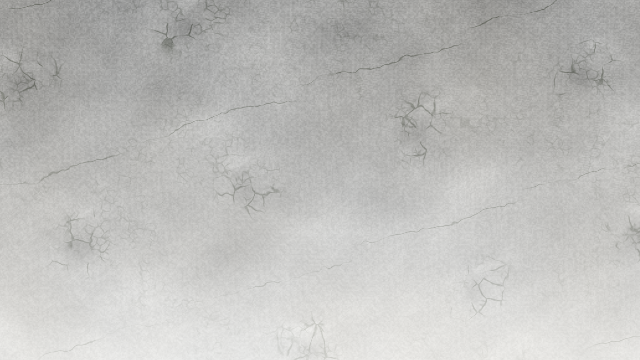
Reproduce this texture procedurally as a WebGL 1 fragment shader.

```glsl
precision highp float;
// Weathered concrete: a pale-to-grey vertical fade with slanted cloudy stains and fine grain.
// Hairline cracks come from warped Voronoi borders, gathered in clusters on a skewed
// lattice, and from long broken fissures that rise to the right between the clusters.

uniform vec2 u_resolution;

// Lattice steps between clusters, in canvas heights
const vec2 STEP_ALONG = vec2(0.463, 0.157);
const vec2 STEP_DOWN = vec2(0.630, -0.289);

float hash(vec2 p) {
  return fract(sin(dot(p, vec2(127.1, 311.7))) * 43758.5453);
}

vec2 hash2(vec2 p) {
  return vec2(hash(p), hash(p + 57.3));
}

float noise(vec2 p) {
  vec2 i = floor(p), f = fract(p);
  f = f * f * (3.0 - 2.0 * f);
  return mix(mix(hash(i), hash(i + vec2(1.0, 0.0)), f.x),
             mix(hash(i + vec2(0.0, 1.0)), hash(i + 1.0), f.x), f.y);
}

float fbm(vec2 p) {
  float sum = 0.0, amp = 0.5;
  for (int i = 0; i < 5; i++) {
    sum += amp * noise(p);
    p = mat2(1.6, 1.2, -1.2, 1.6) * p + 7.1;
    amp *= 0.5;
  }
  return sum;
}

// Position in lattice steps
vec2 toLattice(vec2 p) {
  vec2 a = STEP_ALONG, b = STEP_DOWN;
  return vec2(p.x * b.y - b.x * p.y, a.x * p.y - a.y * p.x) / (a.x * b.y - b.x * a.y);
}

// Soft ellipse lying along the slant, repeated at every lattice point
float blob(vec2 p, vec2 radius) {
  vec2 st = fract(toLattice(p) + 0.5) - 0.5;
  vec2 q = st.x * STEP_ALONG + st.y * STEP_DOWN;
  vec2 dir = normalize(STEP_ALONG);
  vec2 local = vec2(dot(q, dir), dot(q, vec2(-dir.y, dir.x)));
  return smoothstep(1.0, 0.0, length(local / radius));
}

// Antialiased hairline around distance zero
float hairline(float d, float width) {
  return 1.0 - smoothstep(0.0, max(width, 1.1 / u_resolution.y), d);
}

// Approximate distance to the nearest Voronoi border
float borderDistance(vec2 p, float scale) {
  p *= scale;
  vec2 cell = floor(p);
  float near = 8.0, second = 8.0;
  for (int y = -1; y <= 1; y++) {
    for (int x = -1; x <= 1; x++) {
      vec2 c = cell + vec2(float(x), float(y));
      float d = distance(p, c + hash2(c));
      second = min(second, max(near, d));
      near = min(near, d);
    }
  }
  return 0.5 * (second - near) / scale;
}

void main() {
  vec2 p = gl_FragCoord.xy / u_resolution.y;
  float height = gl_FragCoord.y / u_resolution.y;
  float wear = mix(0.45, 1.0, height);
  vec2 warp = vec2(fbm(p * 11.0), fbm(p * 11.0 + 31.0)) - 0.5;
  vec2 fineWarp = vec2(noise(p * 70.0), noise(p * 70.0 + 19.0)) - 0.5;
  vec2 q = p - vec2(1.157, 0.641) + warp * 0.05;

  // Fade, clouds and stains
  float tone = 0.895 - 0.28 * height;
  vec2 slanted = vec2(dot(p, vec2(0.95, 0.32)), dot(p, vec2(-0.32, 0.95)));
  tone += wear * 0.17 * (fbm(slanted * vec2(2.6, 4.6) + 3.0) - 0.48);
  tone += wear * 0.07 * (fbm(p * 14.0 + 9.0) - 0.48);
  tone -= wear * 0.055 * blob(q - vec2(0.40, -0.04), vec2(0.20, 0.10));
  tone += wear * 0.045 * blob(q - vec2(0.18, -0.13), vec2(0.18, 0.11));

  // Dark core and pale flakes of each cluster
  float cluster = blob(q, vec2(0.15, 0.13));
  float flakes = smoothstep(0.5, 0.75, noise(slanted * vec2(20.0, 32.0)));
  tone -= wear * 0.09 * blob(q + vec2(0.01, 0.01), vec2(0.07, 0.06));
  tone += wear * 0.06 * flakes * blob(q - vec2(0.0, 0.06), vec2(0.15, 0.06));

  // Cracks: coarse and fine nets, gated so that they break up
  vec2 net = p + warp * 0.03 + fineWarp * 0.007;
  float gate = smoothstep(0.40, 0.62, noise(p * 24.0 + 5.0));
  float patches = smoothstep(0.46, 0.66, fbm(p * 5.0 + 13.0));
  float crack = hairline(borderDistance(net, 19.0), 0.0028) * gate * smoothstep(0.05, 0.5, cluster);
  float fineGate = smoothstep(0.45, 0.75, noise(p * 38.0 + 41.0));
  float fineMask = clamp(1.1 * cluster + 0.55 * patches, 0.0, 1.0);
  crack += 0.6 * hairline(borderDistance(net, 46.0), 0.0022) * fineGate * fineMask;

  // Long fissures, one stretch per lattice step
  vec2 st = toLattice(p - vec2(1.157, 0.641) + warp * 0.045 + fineWarp * 0.008);
  float run = fract(st.x + 0.13);
  float offset = abs(st.y - floor(st.y) - 0.534 - 0.07 * run) * 0.476;
  float ends = smoothstep(0.02, 0.12, run) * smoothstep(0.98, 0.85, run);
  float broken = mix(0.25, 1.0, smoothstep(0.3, 0.55, noise(p * 17.0 + 23.0)));
  crack += 0.9 * hairline(offset, 0.0026) * ends * broken;
  crack = min(crack, 1.0) * wear;

  // Grain
  float grain = noise(p * 290.0) + 0.6 * noise(p * 150.0 + 77.0) - 0.8;
  tone += grain * mix(0.035, 0.085, height);

  vec3 color = tone + vec3(0.002, 0.002, -0.005);
  color += (fbm(p * 3.0 + 50.0) - 0.5) * vec3(-0.012, 0.0, 0.02);
  color -= crack * vec3(0.19, 0.18, 0.20);
  gl_FragColor = vec4(clamp(color, 0.0, 1.0), 1.0);
}
```
